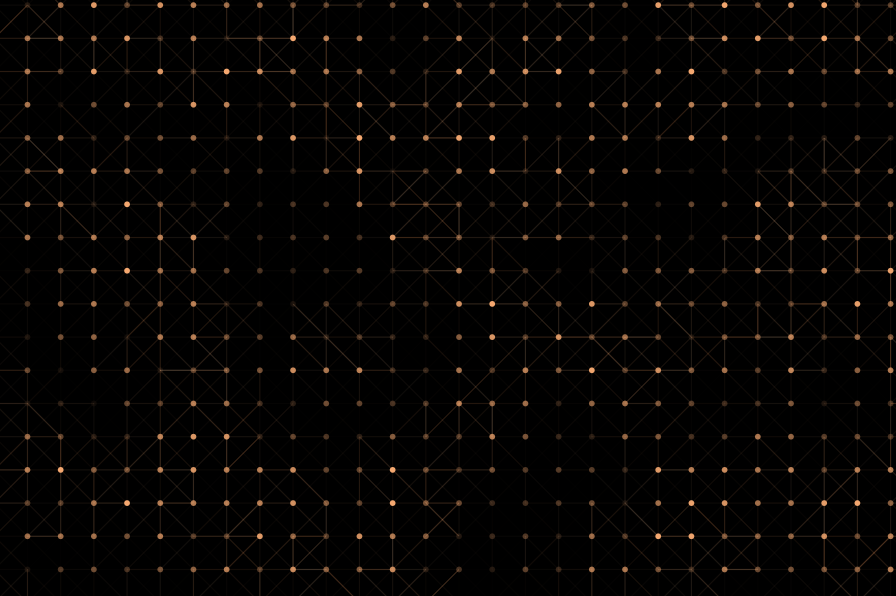
Give the GLSL for this pattern, as a Shadertoy shader.

```glsl
// Square lattice of copper dots joined by faint straight and diagonal threads on black.

const float SPACING = 0.0557;              // lattice step, in canvas heights
const vec2 FIRST_NODE = vec2(0.0461, 0.0445);
const float DOT_RADIUS = 0.086;            // in lattice steps
const float THREAD_HALF_WIDTH = 0.017;
const vec3 COPPER = vec3(0.96, 0.66, 0.44);
const vec3 RUST = vec3(1.0, 0.62, 0.36);
const vec3 ASH = vec3(0.92, 0.74, 0.58);

float hash(vec2 cell, float seed) {
    vec3 q = fract(vec3(cell.xyx + 50.0 + seed * 7.31) * vec3(0.1031, 0.1030, 0.0973));
    q += dot(q, q.yzx + 33.33);
    return fract((q.x + q.y) * q.z);
}

float valueNoise(vec2 p, float seed) {
    vec2 cell = floor(p);
    vec2 f = fract(p);
    f = f * f * (3.0 - 2.0 * f);
    float low = mix(hash(cell, seed), hash(cell + vec2(1, 0), seed), f.x);
    float high = mix(hash(cell + vec2(0, 1), seed), hash(cell + vec2(1, 1), seed), f.x);
    return mix(low, high, f.y);
}

// Broad patches where the network fades out
float patchLevel(vec2 cell) {
    return smoothstep(0.1, 0.6, valueNoise(cell * 0.45, 9.0));
}

float coverage(float dist, float halfWidth, float pixel) {
    return clamp(0.5 + (halfWidth - dist) / pixel, 0.0, 1.0);
}

// One thread with its own strength and tint
vec3 thread(float dist, vec2 cell, float seed, float peak, float pixel) {
    float h = hash(cell, seed);
    float strength = peak * (0.12 + 0.88 * h * h) * mix(0.2, 1.0, patchLevel(cell));
    vec3 tint = mix(ASH, RUST, hash(cell, seed + 20.0));
    return tint * strength * coverage(dist, THREAD_HALF_WIDTH, pixel);
}

// Dot brightness: many medium, some bright, a few nearly out
float dotLevel(vec2 node) {
    float h = hash(node, 5.0);
    float level = mix(0.3, 0.72, smoothstep(0.05, 0.45, h));
    level = mix(level, 1.0, smoothstep(0.65, 0.95, h));
    float lit = smoothstep(0.04, 0.2, hash(node, 6.0));
    return level * mix(0.12, 1.0, lit * mix(0.3, 1.0, patchLevel(node)));
}

void mainImage(out vec4 fragColor, in vec2 fragCoord) {
    vec2 p = (fragCoord / iResolution.y - FIRST_NODE) / SPACING;
    float pixel = 1.0 / (iResolution.y * SPACING);
    vec2 cell = floor(p);
    vec2 f = p - cell;
    vec2 node = floor(p + 0.5);
    vec2 toNode = p - node;

    // Horizontal and vertical threads
    vec3 color = thread(abs(toNode.y), vec2(cell.x, node.y), 1.0, 0.30, pixel);
    color += thread(abs(toNode.x), vec2(node.x, cell.y), 2.0, 0.30, pixel);

    // Crossed diagonals, paired in strength within each cell
    float pairing = mix(0.35, 1.0, hash(cell, 7.0));
    float rising = abs(f.x - f.y) * 0.7071;
    float falling = abs(f.x + f.y - 1.0) * 0.7071;
    color += thread(rising, cell, 3.0, 0.30 * pairing, pixel);
    color += thread(falling, cell, 4.0, 0.30 * pairing, pixel);

    // Dots over the threads
    float disc = coverage(length(toNode), DOT_RADIUS, pixel);
    color = mix(color, COPPER, disc * dotLevel(node));

    fragColor = vec4(color, 1.0);
}
```
